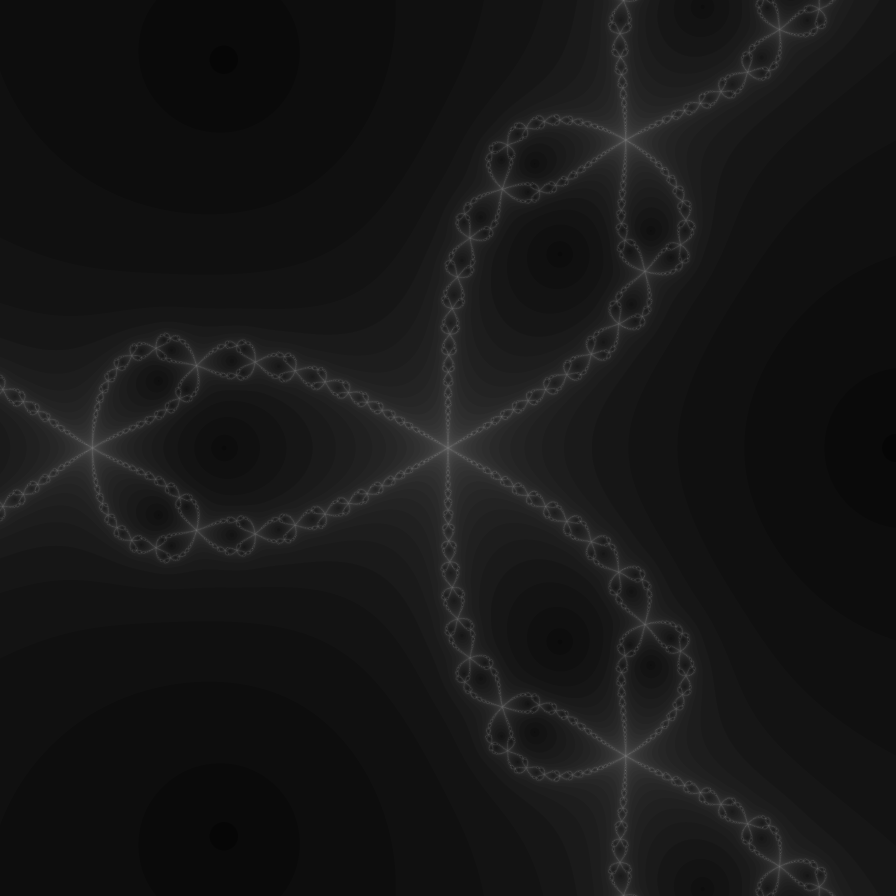
A Shadertoy shader for this background:

```glsl
// Newton fractal of z^3 = 1, shaded in dark grey by the number of steps to converge.

const float HALF_SPAN = 1.0;       // plane distance from centre to canvas edge
const int MAX_STEPS = 80;          // step count that maps to white
const float TOLERANCE = 0.001;     // step length that counts as converged
const int AA = 3;                  // samples per pixel side
const vec3 TINT = vec3(1.0);       // colour of the slowest points

vec2 complexSquare(vec2 z) {
    return vec2(z.x * z.x - z.y * z.y, 2.0 * z.x * z.y);
}

vec2 complexDivide(vec2 a, vec2 b) {
    return vec2(dot(a, b), a.y * b.x - a.x * b.y) / max(dot(b, b), 1e-16);
}

// Newton step for f(z) = z^3 - 1: f / f' = (z - 1 / z^2) / 3
vec2 newtonStep(vec2 z) {
    return (z - complexDivide(vec2(1.0, 0.0), complexSquare(z))) / 3.0;
}

// Share of the step budget used before z settles on a root
float convergenceTime(vec2 z) {
    int steps = 0;
    for (int i = 0; i < MAX_STEPS; i++) {
        vec2 delta = newtonStep(z);
        z -= delta;
        steps++;
        if (length(delta) < TOLERANCE) break;
    }
    return float(steps) / float(MAX_STEPS);
}

void mainImage(out vec4 fragColor, in vec2 fragCoord) {
    float planeScale = 2.0 * HALF_SPAN / min(iResolution.x, iResolution.y);

    // Average a grid of samples inside the pixel
    float shade = 0.0;
    for (int y = 0; y < AA; y++) {
        for (int x = 0; x < AA; x++) {
            vec2 offset = (vec2(x, y) + 0.5) / float(AA) - 0.5;
            vec2 z = (fragCoord + offset - 0.5 * iResolution.xy) * planeScale;
            shade += convergenceTime(z);
        }
    }
    shade /= float(AA * AA);

    fragColor = vec4(TINT * shade, 1.0);
}
```
